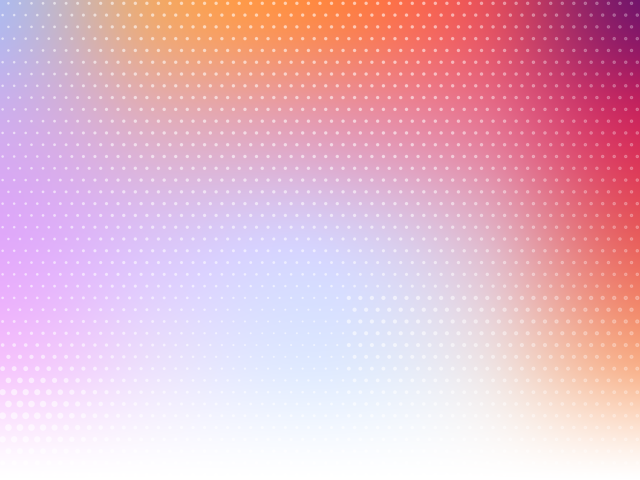
Reproduce this background procedurally as a Shadertoy shader.

```glsl
// Soft mesh gradient, plum and orange at the top fading through lilac to white,
// overlaid with a staggered halftone of pale dots whose size drifts over the canvas.
// Five colour bands are joined by a cubic kernel; each dot is a distance function.

const int STOPS = 5;
const vec3 WHITE = vec3(1.0);
const vec2 DOT_PITCH = vec2(0.02404, 0.02455);   // in canvas heights
const vec2 DOT_ORIGIN = vec2(0.0175, 0.0069);    // from the top left

// Cubic interpolation weight of a stop at distance t
float cubicWeight(float t) {
    t = abs(t);
    if (t < 1.0) return (1.5 * t - 2.5) * t * t + 1.0;
    if (t < 2.0) return ((2.5 - 0.5 * t) * t - 4.0) * t + 2.0;
    return 0.0;
}

// Smooth ramp through evenly spaced colours, x from 0 to 1
vec3 ramp(vec3 stops[STOPS], float x) {
    vec3 sum = vec3(0.0);
    float total = 0.0;
    for (int i = 0; i < STOPS; i++) {
        float w = cubicWeight(x * float(STOPS - 1) - float(i));
        sum += w * stops[i];
        total += w;
    }
    return sum / total;
}

vec3 band(vec3 a, vec3 b, vec3 c, vec3 d, vec3 e, float x) {
    return ramp(vec3[STOPS](a, b, c, d, e), x);
}

// Colour bands from the top edge down to white
vec3 meshGradient(vec2 uv) {
    vec3 sunset = band(vec3(0.68, 0.73, 0.93), vec3(0.95, 0.66, 0.40),
        vec3(1.00, 0.53, 0.25), vec3(0.91, 0.32, 0.35), vec3(0.45, 0.08, 0.42), uv.x);
    vec3 rose = band(vec3(0.81, 0.68, 0.93), vec3(0.88, 0.68, 0.74),
        vec3(0.90, 0.60, 0.68), vec3(0.90, 0.46, 0.57), vec3(0.80, 0.15, 0.36), uv.x);
    vec3 lilac = band(vec3(0.88, 0.66, 0.98), vec3(0.86, 0.77, 0.97),
        vec3(0.84, 0.82, 0.98), vec3(0.88, 0.72, 0.80), vec3(0.91, 0.37, 0.36), uv.x);
    vec3 haze = band(vec3(0.96, 0.76, 0.99), vec3(0.92, 0.88, 0.99),
        vec3(0.87, 0.91, 1.00), vec3(0.93, 0.89, 0.90), vec3(0.97, 0.67, 0.52), uv.x);
    return clamp(band(sunset, rose, lilac, haze, WHITE, 1.0 - uv.y), 0.0, 1.0);
}

// Soft elliptical bump
float bump(vec2 p, vec2 centre, vec2 spread) {
    vec2 q = (p - centre) / spread;
    return exp(-dot(q, q));
}

// Centre of the nearest dot; odd rows shift by half a pitch
vec2 nearestDot(vec2 p) {
    float row = floor((p.y - DOT_ORIGIN.y) / DOT_PITCH.y + 0.5);
    float shift = DOT_ORIGIN.x - 0.5 * DOT_PITCH.x * mod(row, 2.0);
    float column = floor((p.x - shift) / DOT_PITCH.x + 0.5);
    return vec2(shift + column * DOT_PITCH.x, DOT_ORIGIN.y + row * DOT_PITCH.y);
}

// Dot radius across the canvas, y measured downwards
float dotRadius(vec2 c) {
    float radius = mix(0.0025, 0.0034, smoothstep(0.0, 0.3, c.x));
    radius -= 0.0016 * bump(c, vec2(0.58, 0.70), vec2(0.26, 0.16));
    radius += 0.0046 * bump(c, vec2(0.03, 0.87), vec2(0.17, 0.13));
    float lowerRight = step(0.72, c.x) * step(0.61, c.y);
    float patchRadius = mix(0.0043, 0.0034, smoothstep(0.61, 0.95, c.y));
    return mix(radius, max(radius, patchRadius), lowerRight);
}

// Coverage of a disc with a smoothed rim
float disc(float dist, float radius, float blur) {
    return 1.0 - smoothstep(radius - blur, radius + blur, dist);
}

void mainImage(out vec4 fragColor, in vec2 fragCoord) {
    vec2 uv = fragCoord / iResolution.xy;
    float pixel = 1.0 / iResolution.y;
    vec2 p = vec2(fragCoord.x * pixel, 1.0 - uv.y);

    // Background
    vec3 colour = meshGradient(uv);

    // Dots, fainter and slightly hollow towards the right
    vec2 centre = nearestDot(p);
    float radius = dotRadius(centre);
    float dist = length(p - centre);
    float rightness = smoothstep(0.8, 1.3, centre.x);
    float cover = disc(dist, radius, 0.7 * pixel);
    cover *= 1.0 - 0.35 * rightness * disc(dist, 0.4 * radius, 0.7 * pixel);
    float opacity = mix(0.58, 0.36, rightness);
    colour = mix(colour, WHITE, cover * opacity);

    fragColor = vec4(colour, 1.0);
}
```
